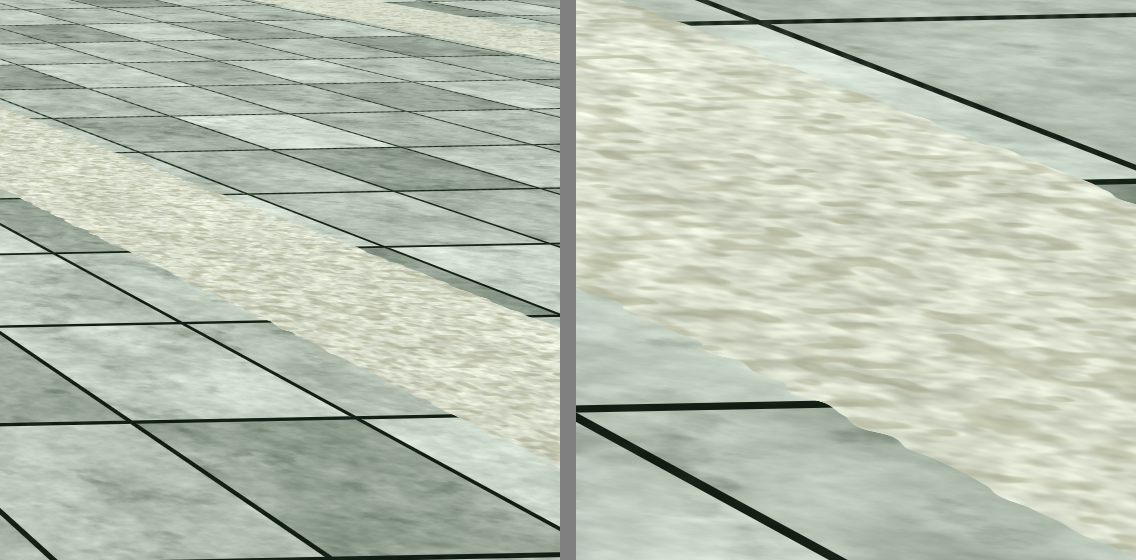
Left: the whole. Right: its middle third, enlarged.
Give the GLSL for this texture, as a Shadertoy shader.

```glsl
// Pale green stone paving in perspective, crossed by bands of cream gravel.

#define JOINT_HALF 0.0145      // half joint width, in tiles
#define BAND_START 1.45        // near edge of the first gravel band, in tiles
#define BAND_WIDTH 1.38
#define BAND_PERIOD 7.67
#define TILE_CONTRAST 0.085    // tone step between tiles
#define CLOUD_AMOUNT 0.26
#define GRAIN_AMOUNT 0.15
#define STONE vec3(0.70, 0.75, 0.695)
#define JOINT vec3(0.07, 0.12, 0.075)
#define GRAVEL vec3(0.84, 0.86, 0.79)
#define OCHRE vec3(0.62, 0.62, 0.49)

// Maps paving coordinates (across, away, 1) to the canvas.
const mat3 PAVING_TO_CANVAS = mat3(
    0.401, 0.0078, 0.0,
    -0.2526, 0.2448, 0.1788,
    0.2344, 0.2461, 1.0);

float hash(vec2 p) {
    vec3 q = fract(p.xyx * 0.1031);
    q += dot(q, q.yzx + 33.33);
    return fract((q.x + q.y) * q.z);
}

float noise(vec2 p) {
    vec2 cell = floor(p), f = fract(p);
    f = f * f * (3.0 - 2.0 * f);
    return mix(mix(hash(cell), hash(cell + vec2(1, 0)), f.x),
               mix(hash(cell + vec2(0, 1)), hash(cell + vec2(1, 1)), f.x), f.y);
}

float fbm(vec2 p) {
    float sum = 0.0, amplitude = 0.5;
    for (int i = 0; i < 5; i++) {
        sum += amplitude * noise(p);
        p = mat2(1.6, 1.2, -1.2, 1.6) * p + 17.3;
        amplitude *= 0.55;
    }
    return sum / 1.055;
}

// Tone class of a tile: a diagonal cycle of eight plus a small random shift.
float tileTone(vec2 tile) {
    float k = mod(tile.x + 3.0 * tile.y, 8.0);
    float dark = step(4.5, k) * step(k, 5.5) + 0.6 * step(6.5, k);
    float light = step(k, 0.5) + 0.8 * step(5.5, k) * step(k, 6.5);
    return light - 1.45 * dark + 0.7 * (hash(tile + 41.0) - 0.5);
}

vec3 stoneColor(vec2 ground, float detail) {
    vec2 tile = floor(ground);
    vec2 p = ground + 13.0 * vec2(hash(tile + 7.0), hash(tile + 23.0));
    float cloud = fbm(p * vec2(3.0, 3.6)) - 0.5;
    float grain = fbm(p * vec2(17.0, 26.0) + 50.0) - 0.5;
    float stain = smoothstep(0.58, 0.8, fbm(p * vec2(6.0, 9.0) + 90.0));
    float tone = TILE_CONTRAST * tileTone(tile) + CLOUD_AMOUNT * cloud
               + GRAIN_AMOUNT * detail * grain - 0.09 * stain;
    return STONE + tone * vec3(1.03, 1.0, 1.02);
}

vec3 gravelColor(vec2 ground, float detail) {
    vec2 p = ground * vec2(24.0, 30.0);
    float pebbles = noise(p) * 0.6 + noise(p * 2.1 + 31.0) * 0.4;
    float patches = fbm(ground * 5.0 + 70.0) - 0.5;
    vec3 color = GRAVEL + 0.24 * detail * (pebbles - 0.45) + 0.12 * patches;
    float fleck = smoothstep(0.55, 0.85, noise(p * vec2(0.8, 1.1) + 120.0));
    return mix(color, OCHRE, 0.42 * fleck * mix(0.4, 1.0, detail));
}

void mainImage(out vec4 fragColor, in vec2 fragCoord) {
    vec2 uv = fragCoord / iResolution.xy;
    vec3 h = inverse(PAVING_TO_CANVAS) * vec3(uv, 1.0);
    vec2 ground = h.xy / h.z;

    // Pixel footprint on the ground, for smooth edges and faded detail
    vec2 dx = dFdx(ground), dy = dFdy(ground);
    vec2 footprint = sqrt(dx * dx + dy * dy);
    float detail = 1.0 - 0.6 * smoothstep(0.012, 0.06, footprint.y);

    // Joints, broken into fine dashes in the distance
    vec2 offCentre = abs(fract(ground + 0.5) - 0.5);
    vec2 cover = clamp((JOINT_HALF - offCentre) / footprint + 0.5, 0.0, 1.0);
    float far = smoothstep(1.0, 7.0, ground.y);
    float dash = 0.5 + 0.5 * cos(uv.x * 520.0);
    float joint = max(cover.x, cover.y) * (1.0 - far * (0.1 + 0.4 * dash));
    vec3 color = mix(stoneColor(ground, detail), JOINT, joint);

    // Gravel bands with slightly ragged edges
    float ragged = 0.035 * (noise(ground * 22.0 + 9.0) - 0.5);
    float across = mod(ground.x - BAND_START + 2.0, BAND_PERIOD) - 2.0;
    float edge = 0.5 * BAND_WIDTH - abs(across - 0.5 * BAND_WIDTH) + ragged;
    float band = clamp(edge / footprint.x + 0.5, 0.0, 1.0);
    color = mix(color, gravelColor(ground, detail), band);

    // Faint horizontal streaks over everything
    color += 0.035 * (noise(uv * vec2(60.0, 210.0)) - 0.5);
    fragColor = vec4(clamp(color, 0.0, 1.0), 1.0);
}
```
